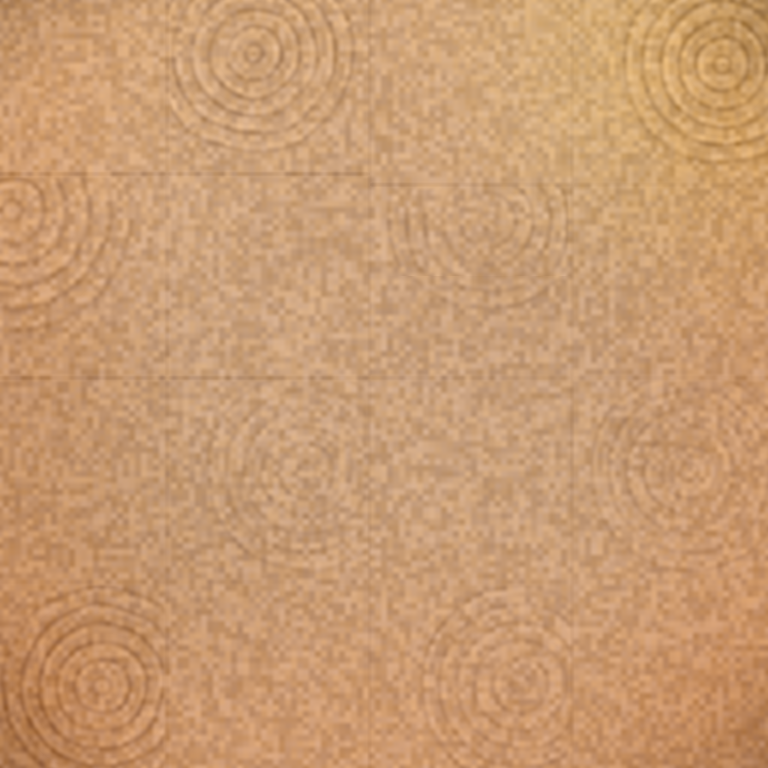
Reproduce this texture procedurally as a WebGL 1 fragment shader.

```glsl
precision mediump float;
// Sandy clay paving: a 4 by 4 run of square tiles with faint worn seams.
// Alternate tiles carry off-centre concentric grooves, laid out by sine formulas;
// layered sines tint and wear the surface, and fine value noise adds the grain.

uniform vec2 u_resolution;

const vec2 TILE = vec2(0.2637, 0.2656);         // tile size, canvas units
const vec2 FIRST_SEAM = vec2(0.2175, 0.2265);   // first seams from the top left
const float SEAM_WIDTH = 0.0032;
const float SEAM_DEPTH = 0.060;
const float SEAM_STEP = 0.014;                  // drop of the upper seam on the right
const float RING_GAP = 0.0235;
const float RING_COUNT = 6.8;
const float RING_DEPTH = 0.080;
const float GRAIN_CELLS = 128.0;
const float GRAIN_DEPTH = 0.135;
const vec3 SAND_TOP = vec3(0.825, 0.655, 0.490);
const vec3 SAND_MIDDLE = vec3(0.790, 0.628, 0.482);
const vec3 SAND_BOTTOM = vec3(0.795, 0.590, 0.425);
const vec3 EDGE_WARMTH = vec3(0.005, -0.030, -0.050);
const vec3 GROOVE_TINT = vec3(1.0, 0.98, 0.90);
const vec3 YELLOW_TINT = vec3(0.0, 0.015, -0.035);

float hash(vec2 p) {
  p = fract(p * vec2(0.1031, 0.1137));
  p += dot(p, p.yx + 19.19);
  return fract((p.x + p.y) * p.x * 7.31);
}

float valueNoise(vec2 p) {
  vec2 i = floor(p);
  vec2 f = smoothstep(0.0, 1.0, fract(p));
  float a = mix(hash(i), hash(i + vec2(1.0, 0.0)), f.x);
  float b = mix(hash(i + vec2(0.0, 1.0)), hash(i + 1.0), f.x);
  return mix(a, b, f.y);
}

// Broad soft patches, roughly -1 to 1
float patches(vec2 p) {
  float s = sin(p.x * 7.0 + 2.0 * sin(p.y * 5.0 + 1.0));
  s += sin(p.y * 9.0 + 1.7 * sin(p.x * 6.0 + 2.3));
  s += 0.6 * sin((p.x + p.y) * 17.0 + sin(p.x * 13.0));
  return s / 2.6;
}

// Offset of the ring centre inside a tile, y pointing down
vec2 ringOffset(vec2 tile) {
  float left = 0.078 * sin(1.8 * tile.y - 2.9);
  float right = 0.036 + 0.029 * cos(2.1 * tile.y);
  return vec2(mix(left, right, step(1.5, tile.x)),
              -0.034 - 0.052 * sin(1.9 * tile.y - 0.2));
}

// Signed relief of the grooves: dark cut with a pale lip beside it
float ringRelief(vec2 local, vec2 tile, vec2 pos) {
  vec2 offset = ringOffset(tile);
  float gap = RING_GAP + 0.25 * max(0.0, length(offset) - 0.09);
  float wobble = 0.005 * (valueNoise(pos * 24.0) - 0.5);
  float turns = (length(local - offset) + wobble) / gap;
  float f = fract(turns) - 0.5;
  float cut = exp(-f * f * 38.0);
  float lip = exp(-(f + 0.3) * (f + 0.3) * 45.0);
  float fade = 1.0 - smoothstep(RING_COUNT - 1.6, RING_COUNT, turns);
  vec2 border = 0.5 * TILE - abs(local);
  float clip = smoothstep(0.0, 0.008, min(border.x, border.y));
  return (cut - 0.4 * lip) * fade * clip * mod(tile.x + tile.y, 2.0);
}

float seamLine(float dist) {
  return 1.0 - smoothstep(0.25 * SEAM_WIDTH, 1.3 * SEAM_WIDTH, dist);
}

vec3 sandColour(vec2 pos) {
  vec3 sand = mix(SAND_TOP, SAND_MIDDLE, smoothstep(0.0, 0.45, pos.y));
  sand = mix(sand, SAND_BOTTOM, smoothstep(0.6, 1.0, pos.y));
  sand += EDGE_WARMTH * smoothstep(0.22, 0.5, abs(pos.x - 0.5));
  sand += YELLOW_TINT * (1.0 - smoothstep(0.1, 0.45, distance(pos, vec2(0.95, 0.05))));
  sand -= 0.030 * (1.0 - smoothstep(0.05, 0.5, distance(pos, vec2(0.0, 0.75))));
  sand += 0.013 * patches(pos);
  float corner = smoothstep(0.55, 0.73, distance(pos, vec2(0.5)));
  return sand * (1.0 - 0.15 * corner);
}

void main() {
  vec2 pos = gl_FragCoord.xy / u_resolution;
  pos.y = 1.0 - pos.y;

  // Tile index and position, with the upper right seam set slightly lower
  vec2 laid = pos;
  laid.y -= SEAM_STEP * step(FIRST_SEAM.x + TILE.x, pos.x) * step(pos.y, 0.36);
  vec2 grid = (laid - FIRST_SEAM) / TILE + 1.0;
  vec2 tile = floor(grid);
  vec2 local = (fract(grid) - 0.5) * TILE;

  // Worn seams: horizontal ones fade to the right and the bottom
  vec2 seamDist = 0.5 * TILE - abs(local);
  float wear = 0.45 + 0.75 * valueNoise(pos * 13.0 + 4.0);
  float across = seamLine(seamDist.y) * mix(1.0, 0.4, smoothstep(0.4, 0.8, pos.x));
  across *= 1.0 - 0.75 * smoothstep(0.55, 0.7, pos.y);
  float seam = max(across, 0.55 * seamLine(seamDist.x)) * wear;

  // Grooves are cut deeper away from the middle, and worn at the lower right
  float depth = mix(0.5, 1.0, smoothstep(0.1, 0.5, distance(pos, vec2(0.5))));
  depth *= 1.0 - 0.45 * smoothstep(1.2, 1.6, pos.x + pos.y);
  depth *= 0.55 + 0.7 * valueNoise(pos * 17.0 + 9.0);
  float groove = ringRelief(local, tile, pos) * depth;

  // Grain, with a slight drift between grey and orange
  float grain = valueNoise(pos * GRAIN_CELLS) - 0.5;
  float hue = valueNoise(pos * GRAIN_CELLS + 211.0) - 0.5;
  vec3 colour = sandColour(pos) + GRAIN_DEPTH * grain;
  colour += hue * vec3(0.02, 0.0, -0.05);
  colour -= GROOVE_TINT * (RING_DEPTH * groove + SEAM_DEPTH * seam);
  gl_FragColor = vec4(clamp(colour, 0.0, 1.0), 1.0);
}
```
